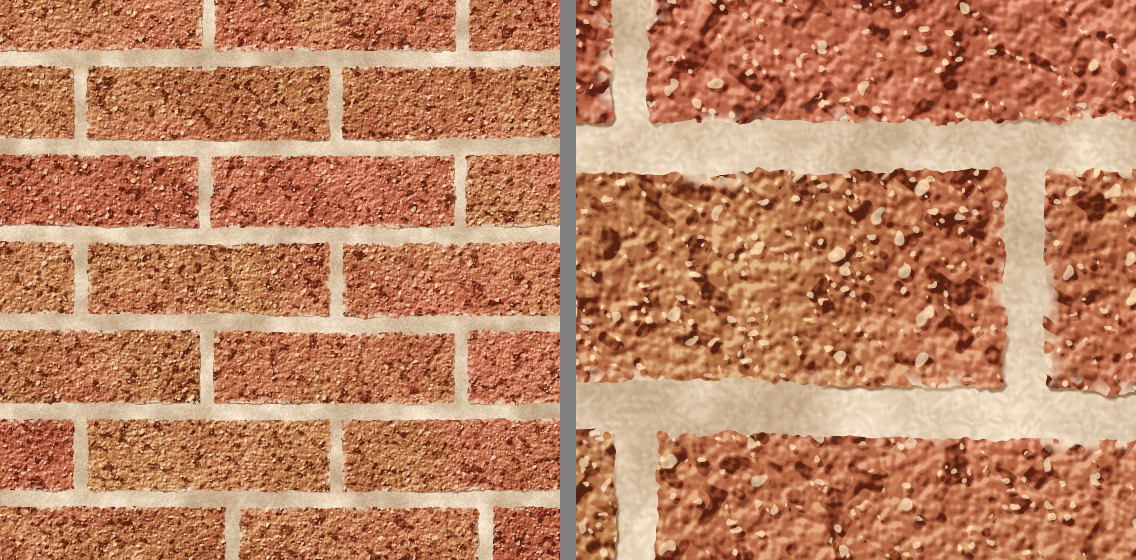
Left, the full canvas; right, a detail of the centre.
Reproduce this texture procedurally as a WebGL 2 fragment shader.

```glsl
#version 300 es
precision highp float;
// Running-bond wall of coarse, sanded clay bricks in pale flush mortar.
// Rounded boxes with ragged edges form the bricks; lit cellular grit and
// scattered cream grains give the surface, with hue and wear varying per brick.
uniform vec2 u_resolution;
out vec4 fragColor;

// Layout, in canvas heights
const vec2 PITCH = vec2(0.455, 0.1575);
const vec2 JOINT = vec2(0.024, 0.029);
const vec2 ORIGIN = vec2(0.148, 0.108);
const float ROW_SHIFT = 0.222, LOW_ROW_SLIP = 0.045;
const float CORNER = 0.004, EDGE_WEAR = 0.010;
const float RELIEF_STEP = 0.003, RELIEF_GAIN = 1.5;
const vec2 TO_LIGHT = vec2(-0.6, 0.8);
const mat2 TURN = mat2(0.8, 0.6, -0.6, 0.8);
// Colours
const vec3 PIT = vec3(0.34, 0.13, 0.07);
const vec3 CLAY_DARK = vec3(0.54, 0.26, 0.16);
const vec3 CLAY = vec3(0.71, 0.42, 0.28);
const vec3 CLAY_LIGHT = vec3(0.80, 0.54, 0.39);
const vec3 CLAY_PALE = vec3(0.89, 0.69, 0.54);
const vec3 GRAIN = vec3(0.99, 0.86, 0.70);
const vec3 RED_TINT = vec3(1.02, 0.91, 0.95);
const vec3 ORANGE_TINT = vec3(0.99, 1.04, 0.95);
const vec3 MORTAR_DARK = vec3(0.72, 0.60, 0.47);
const vec3 MORTAR_LIGHT = vec3(0.96, 0.89, 0.79);

float hash(vec2 p) {
  return fract(sin(dot(p, vec2(127.1, 311.7))) * 43758.55);
}
float noise(vec2 p) {
  vec2 i = floor(p), f = fract(p), e = vec2(1.0, 0.0);
  f = f * f * (3.0 - 2.0 * f);
  return mix(mix(hash(i), hash(i + e), f.x),
             mix(hash(i + e.yx), hash(i + e.xx), f.x), f.y);
}
float fbm(vec2 p) {
  float sum = 0.0, gain = 0.5;
  for (int i = 0; i < 4; i++) {
    sum += gain * noise(p);
    p = TURN * p * 2.03 + 17.3;
    gain *= 0.5;
  }
  return sum;
}
// Height of packed pebbles: the tallest cone over each point wins
float pebbles(vec2 p) {
  vec2 base = floor(p);
  float height = -1.0;
  for (int k = 0; k < 9; k++) {
    vec2 id = base + vec2(k % 3 - 1, k / 3 - 1);
    vec2 centre = id + vec2(hash(id), hash(id + 31.0));
    height = max(height, 0.7 * hash(id + 57.0) - length(p - centre));
  }
  return height;
}
float relief(vec2 p) {
  return 0.42 * pebbles(p * vec2(85.0, 100.0)) + 0.22 * pebbles(TURN * p * 190.0)
       + 0.22 * noise(TURN * p * 330.0);
}
// Signed distance to the brick of this cell; also returns the cell id
float brickDistance(vec2 p, out vec2 id) {
  p.y += 0.007 * (noise(vec2(p.x * 3.0, p.y * 5.0)) - 0.5);
  float row = floor((p.y - ORIGIN.y) / PITCH.y);
  float shift = ROW_SHIFT * mod(row, 2.0) + LOW_ROW_SLIP * step(row, -0.5);
  shift += 0.014 * (hash(vec2(row, 7.0)) - 0.5);
  vec2 cell = (p - ORIGIN - vec2(shift, 0.0)) / PITCH;
  id = vec2(floor(cell.x), row);
  vec2 halfSize = 0.5 * (PITCH - JOINT);
  halfSize += 0.003 * (vec2(hash(id + 3.1), hash(id + 8.7)) - 0.5);
  vec2 q = abs((fract(cell) - 0.5) * PITCH) - halfSize + CORNER;
  float box = length(max(q, 0.0)) + min(max(q.x, q.y), 0.0) - CORNER;
  float wear = 0.4 * noise(p * 40.0) + 0.35 * noise(p * 120.0) + 0.25 * noise(p * 290.0);
  return box + EDGE_WEAR * (wear - 0.5) * mix(0.5, 1.3, noise(p * 12.0));
}
// Coverage of loose round grains, one candidate per cell
float grains(vec2 p, float scale, float density) {
  vec2 q = p * scale + 0.5 * noise(p * scale * 1.7);
  vec2 id = floor(q);
  vec2 centre = 0.5 + 0.36 * (vec2(hash(id), hash(id + 41.0)) - 0.5);
  float d = length(fract(q) - centre) - mix(0.14, 0.32, hash(id + 13.0));
  float soft = max(0.05, 0.6 * scale / u_resolution.y);
  return step(hash(id + 77.0), density) * (1.0 - smoothstep(-soft, soft, d));
}
float allGrains(vec2 p) {
  return max(grains(p, 80.0, 0.12), grains(TURN * p, 145.0, 0.20));
}
vec3 brickColor(vec2 p, vec2 id, float d) {
  float slope = relief(p) - relief(p + TO_LIGHT * RELIEF_STEP);
  float tone = 0.46 + RELIEF_GAIN * slope + 0.40 * (fbm(p * 14.0 + id * 5.0) - 0.47);
  tone += 0.10 * (hash(id + 5.0) - 0.5) - 0.30 * allGrains(p + TO_LIGHT * 0.0035);
  tone -= 0.40 * smoothstep(0.66, 0.80, noise(TURN * p * 115.0));
  vec3 col = mix(PIT, CLAY_DARK, smoothstep(-0.10, 0.14, tone));
  col = mix(col, CLAY, smoothstep(0.14, 0.36, tone));
  col = mix(col, CLAY_LIGHT, smoothstep(0.40, 0.60, tone));
  col = mix(col, CLAY_PALE, smoothstep(0.56, 0.78, tone));
  float hue = hash(id + 2.0) + 0.9 * (noise(p * 7.0 + id) - 0.5);
  col *= mix(RED_TINT, ORANGE_TINT, smoothstep(0.0, 1.0, hue));
  col = mix(col, GRAIN * (0.96 + 0.4 * slope), 0.85 * allGrains(p));
  // Pale mortar crumbs near the rim, in patches
  float crumbs = smoothstep(0.45, 0.55, noise(TURN * p * 190.0) + 0.6 * (fbm(p * 18.0) - 0.5));
  float rim = smoothstep(-0.012, 0.0, d) * smoothstep(0.40, 0.60, fbm(p * 24.0));
  return mix(col, MORTAR_LIGHT, 0.8 * rim * crumbs);
}
vec3 mortarColor(vec2 p) {
  float sand = noise(TURN * p * 390.0 + 2.0 * noise(p * 90.0)) - 0.5;
  float tone = 0.60 + 1.4 * (fbm(p * 20.0) - 0.47) + 0.40 * sand;
  return mix(MORTAR_DARK, MORTAR_LIGHT, clamp(tone, 0.0, 1.1));
}
void main() {
  vec2 p = gl_FragCoord.xy / u_resolution.y, id, casterId;
  float aa = 0.6 / u_resolution.y, d = brickDistance(p, id);
  // Thin broken shadow that bricks cast on the mortar
  float caster = brickDistance(p + TO_LIGHT * 0.0025, casterId);
  float shade = (1.0 - smoothstep(-0.001, 0.001, caster)) * smoothstep(0.4, 0.8, noise(p * 20.0));
  vec3 mortar = mortarColor(p) * mix(vec3(1.0), vec3(0.66, 0.54, 0.45), shade);
  fragColor = vec4(mix(brickColor(p, id, d), mortar, smoothstep(-aa, aa, d)), 1.0);
}
```
